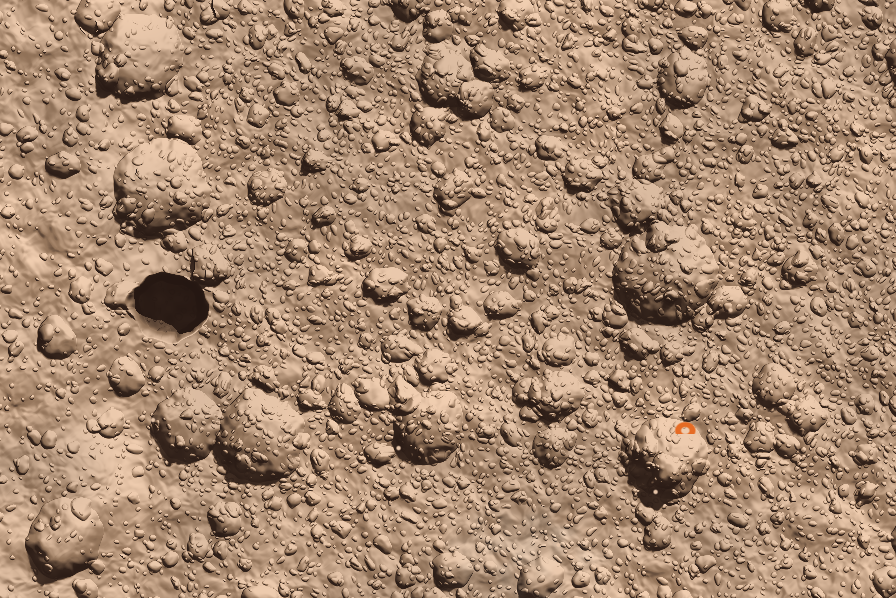
Give the GLSL for this texture, as a Shadertoy shader.

```glsl
// Dry, crumbly brown soil with clods, a bank and a burrow in low sunlight.

// Lengths are fractions of the canvas height.
const vec3 SHADOW_SOIL = vec3(0.145, 0.09, 0.07);
const vec3 MID_SOIL    = vec3(0.56, 0.44, 0.34);
const vec3 SUNLIT_SOIL = vec3(0.90, 0.77, 0.66);
const vec3 PALE_DUST   = vec3(0.74, 0.67, 0.60);
const vec3 ORANGE_CHIP = vec3(0.90, 0.42, 0.14);
const vec3 SUN         = vec3(0.40, 0.72, 0.66);
const float MID_LIGHT  = 0.44;   // light level that shows MID_SOIL
const int   CLOD_SIZES = 4;
const float CLOD_SCALE = 5.0;    // cells per unit for the largest clods
const float SIZE_RATIO = 2.5;
const float CLOD_RISE  = 0.58;   // clod height relative to its radius
const float GRIT_RISE  = 0.013;
const float BANK_RISE  = 0.05;
const vec2  BURROW     = vec2(0.283, 0.49);
const float BURROW_RADIUS = 0.056;
const vec2  CHIP       = vec2(1.146, 0.28);
const float NORMAL_STEP = 0.0016;

float hash(vec2 p) {
    vec3 q = fract(p.xyx * 0.1031);
    q += dot(q, q.yzx + 33.33);
    return fract((q.x + q.y) * q.z);
}

vec3 hash3(vec2 p) {
    vec3 q = fract(p.xyx * vec3(0.1031, 0.1030, 0.0973));
    q += dot(q, q.yxz + 33.33);
    return fract((q.xxy + q.yzz) * q.zyx);
}

float noise(vec2 p) {
    vec2 i = floor(p), f = fract(p);
    f = f * f * (3.0 - 2.0 * f);
    return mix(mix(hash(i), hash(i + vec2(1, 0)), f.x),
               mix(hash(i + vec2(0, 1)), hash(i + vec2(1, 1)), f.x), f.y);
}

// Tallest of the scattered rounded lumps, in cell units.
float lumps(vec2 p, float chance, float seed) {
    vec2 cell = floor(p);
    float top = 0.0;
    for (int y = -1; y <= 1; y++)
    for (int x = -1; x <= 1; x++) {
        vec2 id = cell + vec2(x, y);
        vec3 rnd = hash3(id + seed);
        float pick = fract(rnd.z * 17.0);
        if (pick > chance) continue;
        float radius = mix(0.22, 0.47, rnd.z * rnd.z);
        float d = length(p - id - 0.2 - 0.6 * rnd.xy) / radius;
        top = max(top, radius * (1.0 - d * d * d));
    }
    return top * CLOD_RISE;
}

float burrowDepth(vec2 p) {
    float d = length((p - BURROW) * vec2(0.95, 1.1));
    return 1.0 - smoothstep(0.8, 1.12, d / BURROW_RADIUS);
}

float soilHeight(vec2 p) {
    // Bend the ground so that clods get ragged outlines.
    vec2 bend = 0.016 * vec2(noise(p * 24.0), noise(p * 24.0 + 57.0))
              + 0.005 * vec2(noise(p * 85.0 + 11.0), noise(p * 85.0 + 91.0));
    vec2 q = p + bend;
    float loose = mix(0.45, 1.0, smoothstep(0.12, 0.45, q.x))
                * mix(0.65, 1.0, smoothstep(0.0, 0.3, q.y));

    // Clods, crumbs and grains.
    float h = 0.0, scale = CLOD_SCALE;
    mat2 turn = mat2(0.8, 0.6, -0.6, 0.8);
    vec2 c = q;
    for (int i = 0; i < CLOD_SIZES; i++) {
        float chance = (0.30 + 0.16 * float(i)) * loose;
        h += lumps(c * scale, chance, 31.0 * float(i) + 7.0) / scale;
        scale *= SIZE_RATIO;
        c = turn * c;
    }

    // Gritty surface.
    float rise = GRIT_RISE, freq = 13.0;
    for (int i = 0; i < 4; i++) {
        h += rise * noise(c * freq + 40.0);
        rise *= 0.46;
        freq *= 2.15;
    }

    float bankEdge = p.x - 0.05 * p.y + 0.07 * noise(p * 6.0);
    h += BANK_RISE * (1.0 - smoothstep(0.12, 0.28, bankEdge));
    return h - 0.13 * burrowDepth(q - 0.01);
}

// Fraction of sunlight that clears the ground towards the sun.
float sunVisibility(vec2 p, float h, vec3 sun) {
    vec2 dir = normalize(sun.xy);
    float climb = sun.z / length(sun.xy), reach = 0.003, block = 0.0;
    for (int i = 0; i < 11; i++) {
        block = max(block, soilHeight(p + dir * reach) - h - reach * climb);
        reach *= 1.38;
    }
    return 1.0 - smoothstep(0.0, 0.005, block);
}

void mainImage(out vec4 fragColor, in vec2 fragCoord) {
    vec2 p = fragCoord / iResolution.y;
    vec3 sun = normalize(SUN);

    // Sunlight on the relief.
    float h = soilHeight(p);
    vec2 slope = vec2(soilHeight(p + vec2(NORMAL_STEP, 0)),
                      soilHeight(p + vec2(0, NORMAL_STEP))) - h;
    vec3 normal = normalize(vec3(-slope / NORMAL_STEP, 1.0));
    float light = max(dot(normal, sun), 0.0) * sunVisibility(p, h, sun);
    light += 0.08 * normal.z * (0.5 + noise(p * 60.0));
    light *= 1.0 - 0.7 * burrowDepth(p);

    // Soil colour by light level, with uneven tint.
    vec3 color = mix(SHADOW_SOIL, MID_SOIL, clamp(light / MID_LIGHT, 0.0, 1.0));
    color = mix(color, SUNLIT_SOIL, smoothstep(MID_LIGHT, 1.0, light));
    color *= 0.94 + 0.12 * noise(p * 9.0 + 3.0);

    // Pale dust, small bright flecks and one orange chip.
    float dust = 1.0 - smoothstep(0.03, 0.17, length((p - vec2(0.88, 0.07)) * vec2(0.8, 1.3)));
    color = mix(color, PALE_DUST * (0.3 + light), 0.5 * dust * noise(p * 45.0));
    vec2 fleckCell = p * 38.0;
    vec3 fleck = hash3(floor(fleckCell) + 5.0);
    float fleckGap = length(fract(fleckCell) - 0.25 - 0.5 * fleck.xy);
    color = mix(color, SUNLIT_SOIL, step(0.985, fleck.z) * (1.0 - smoothstep(0.07, 0.2, fleckGap)));
    float ring = abs(length((p - CHIP) * vec2(1.0, 1.2)) - 0.012);
    color = mix(color, ORANGE_CHIP, (1.0 - smoothstep(0.003, 0.007, ring)) * step(CHIP.y - 0.006, p.y));

    fragColor = vec4(color, 1.0);
}
```
